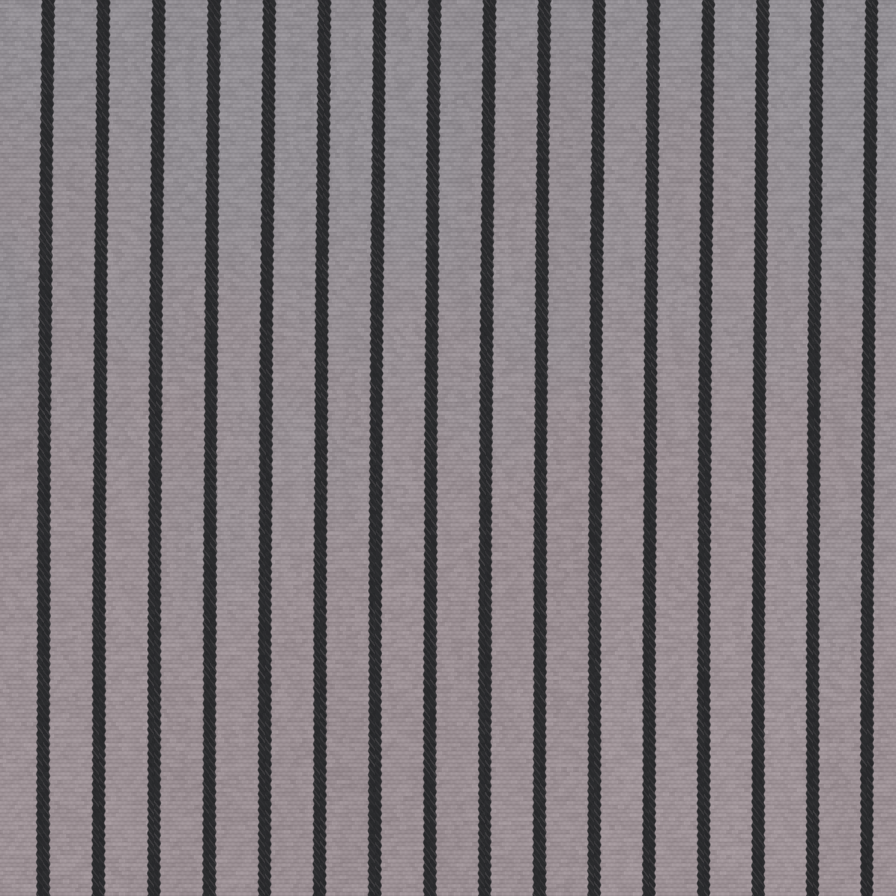
Write a WebGL 1 fragment shader that draws this texture.

```glsl
precision highp float;
// Woven mauve-grey cloth with sixteen narrow dark twill stripes, slightly bowed.
uniform vec2 u_resolution;

#define PITCH 0.0613
#define FIRST_STRIPE 0.0476
#define HALF_WIDTH 0.0070
#define SCALLOP 0.0007
#define LEAN 0.0055
#define BOW 0.012
#define ROWS 216.0
#define COLUMNS 150.0
#define TWILL_STEPS 112.0
#define WEAVE_DEPTH 0.024
#define SPECKLE 0.045

const float TAU = 6.2831853;
const vec3 CLOTH_WARM = vec3(0.608, 0.562, 0.580);
const vec3 CLOTH_COOL = vec3(0.568, 0.553, 0.574);
const vec3 STRIPE_DARK = vec3(0.160, 0.163, 0.172);
const vec3 STRIPE_SHEEN = vec3(0.250, 0.245, 0.255);

float hash(vec2 p) {
  return fract(sin(dot(p, vec2(127.1, 311.7))) * 43758.55);
}

// Broad soft blotches from layered sines, about -1 to 1.
float blotches(vec2 p) {
  float n = sin(p.x * 8.0 + 1.7 * sin(p.y * 6.0 + 0.8));
  n += 0.7 * sin(p.y * 13.0 - p.x * 9.0 + sin(p.x * 17.0));
  n += 0.4 * sin(p.x * 29.0 + p.y * 23.0 + 2.0 * sin(p.y * 11.0));
  return n / 2.1;
}

// Plain weave: bricked thread crossings with uneven yarn.
float weave(vec2 p) {
  vec2 cell = p * vec2(COLUMNS, ROWS);
  float row = floor(cell.y);
  cell.x += 0.5 * mod(row, 2.0);
  float rib = cos(TAU * (cell.y - 0.5));
  float crossing = cos(TAU * cell.x);
  float slub = sin(p.x * 70.0 + TAU * hash(vec2(row, 4.0)));
  float speck = hash(floor(cell)) - 0.5;
  return WEAVE_DEPTH * (rib + 0.45 * crossing + 0.3 * slub) + SPECKLE * speck;
}

void main() {
  vec2 p = gl_FragCoord.xy / u_resolution;
  float pixel = 1.0 / min(u_resolution.x, u_resolution.y);
  float detail = 1.0 - smoothstep(0.43, 0.65, ROWS * pixel);

  // Bowed cloth coordinate and nearest stripe
  float across = p.x - BOW * p.x * (1.0 - p.x) - LEAN * p.y * p.y;
  float repeat = (across - FIRST_STRIPE) / PITCH;
  float index = floor(repeat + 0.5);
  float offset = (repeat - index) * PITCH;
  float side = step(0.0, offset);

  // Ground cloth: cooler towards the top, warmer and paler below
  float cloud = blotches(p);
  float cool = smoothstep(0.25, 1.05, p.y + 0.22 * cloud);
  cool = max(cool, 0.9 * exp(-dot((p - vec2(0.0, 0.67)) * vec2(14.0, 7.0),
                                  (p - vec2(0.0, 0.67)) * vec2(14.0, 7.0))));
  vec3 color = mix(CLOTH_WARM, CLOTH_COOL, cool);
  color += 0.008 * cloud + 0.012 * (hash(vec2(floor(repeat), 9.0)) - 0.5);
  color += detail * weave(p);

  // Scalloped stripe edge, each side with its own phase
  float phase = hash(vec2(index, side)) * TAU;
  float scallop = sin(TAU * TWILL_STEPS * p.y + phase);
  float slow = sin(p.y * 19.0 + phase);
  float edge = abs(offset) - HALF_WIDTH - SCALLOP * scallop - 0.0002 * slow;
  float blur = max(0.75 * pixel, 0.0011);
  float stripe = 1.0 - smoothstep(-blur, blur, edge);

  // Diagonal twill sheen within the stripe
  float steps = p.y * TWILL_STEPS + offset * 150.0 + phase * 0.1 * side;
  float ridge = smoothstep(0.1, 1.0, sin(TAU * steps));
  float glint = hash(vec2(floor(steps), index * 3.0 + side));
  float sheen = detail * ridge * (0.15 + 0.75 * glint);
  vec3 dark = mix(STRIPE_DARK, STRIPE_SHEEN, sheen);
  dark += detail * 0.02 * (hash(floor(p * vec2(300.0, ROWS))) - 0.5);

  gl_FragColor = vec4(mix(color, dark, stripe), 1.0);
}
```
